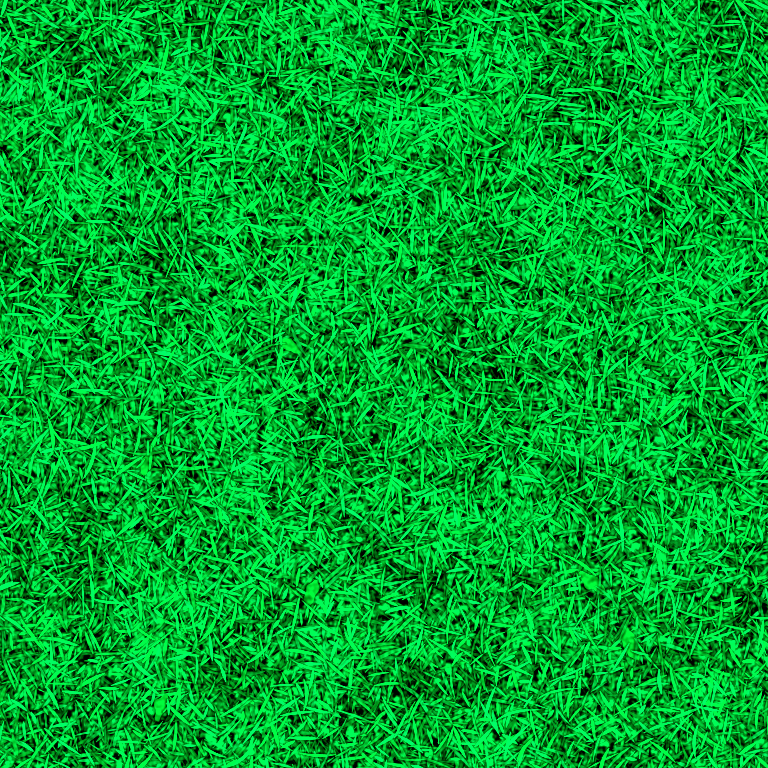
Reproduce this texture procedurally as a Shadertoy shader.

```glsl
// Dense, tangled lawn of thin neon-green blades over dark mottled thatch.

const float BLADE_LAYERS = 12.0;
const float MIN_CELLS = 24.0;         // blade grid density, cells per canvas
const float MAX_CELLS = 42.0;
const float BLADE_HALF_WIDTH = 0.0018;
const float BLADE_BEND = 9.0;
const float SHADOW_REACH = 0.0035;
const float SHADOW_STRENGTH = 0.32;
const float DEEP_TONE = 0.66;         // mean tone of lowest and highest blades
const float TOP_TONE = 1.16;
const float TONE_SPREAD = 0.75;
const float THATCH_TONE = 0.70;
const float THATCH_CONTRAST = 1.35;
const float LEAF_CELLS = 6.0;
const float LEAF_CHANCE = 0.28;
const float BLUE_SHARE = 0.35;        // blue grows with the square of green

vec4 hash4(vec2 p) {
    vec4 q = fract(p.xyxy * vec4(0.1031, 0.1030, 0.0973, 0.1099));
    q += dot(q, q.wzxy + 33.33);
    return fract((q.xxyz + q.yzzw) * q.zywx);
}

vec2 gradient(vec2 cell) {
    float angle = 6.28318 * hash4(cell).x;
    return vec2(cos(angle), sin(angle));
}

float gradientNoise(vec2 p) {
    vec2 i = floor(p), f = fract(p);
    vec2 u = f * f * f * (f * (f * 6.0 - 15.0) + 10.0);
    vec2 e = vec2(1.0, 0.0);
    float low = mix(dot(gradient(i), f), dot(gradient(i + e), f - e), u.x);
    float high = mix(dot(gradient(i + e.yx), f - e.yx),
                     dot(gradient(i + e.xx), f - e.xx), u.x);
    return mix(low, high, u.y);
}

// Approximate signed distance to a bent stroke with tapered ends.
float strokeDistance(vec2 v, float angle, float halfLength, float halfWidth, float bend) {
    vec2 dir = vec2(cos(angle), sin(angle));
    float along = dot(v, dir);
    float across = dot(v, vec2(-dir.y, dir.x)) + bend * along * along;
    float t = along / halfLength;
    return max(abs(across) - halfWidth * (1.0 - 0.75 * t * t), abs(along) - halfLength);
}

// Lays one stroke and its soft shadow over the surface (x: tone, y: blue share).
void layStroke(inout vec2 surface, float d, vec2 ink, float pixel) {
    surface.x *= 1.0 - SHADOW_STRENGTH * (1.0 - smoothstep(0.0, SHADOW_REACH, d));
    surface = mix(surface, ink, 1.0 - smoothstep(-0.6 * pixel, 0.6 * pixel, d));
}

void addBlades(inout vec2 surface, vec2 p, float layer, float lean, float pixel) {
    float cells = mix(MIN_CELLS, MAX_CELLS, fract(layer * 0.618));
    vec2 q = p * cells + layer * vec2(17.3, 9.1);
    float layerTone = mix(DEEP_TONE, TOP_TONE, layer / BLADE_LAYERS);
    for (int j = -1; j <= 1; j++)
    for (int i = -1; i <= 1; i++) {
        vec2 id = floor(q) + vec2(i, j);
        vec4 shape = hash4(id + layer * 31.7);
        vec4 look = hash4(id + layer * 57.1 + 211.0);
        vec2 v = (q - id - shape.xy) / cells;
        float angle = lean + 2.9 * (shape.w - 0.5);
        float halfLength = mix(0.25, 0.85, shape.z) / cells;
        float halfWidth = BLADE_HALF_WIDTH * mix(0.65, 1.4, look.x);
        float d = strokeDistance(v, angle, halfLength, halfWidth, BLADE_BEND * (look.y - 0.5));
        vec2 ink = vec2(layerTone + TONE_SPREAD * (look.z - 0.5),
                        BLUE_SHARE + 0.14 * (look.w - 0.5));
        layStroke(surface, d, ink, pixel);
    }
}

// Rare broad leaves, yellower than the grass.
void addLeaves(inout vec2 surface, vec2 p, float fibre, float pixel) {
    vec2 q = p * LEAF_CELLS;
    for (int j = -1; j <= 1; j++)
    for (int i = -1; i <= 1; i++) {
        vec2 id = floor(q) + vec2(i, j);
        vec4 r = hash4(id + 83.0);
        if (r.w > LEAF_CHANCE) continue;
        vec2 v = (q - id - r.xy) / LEAF_CELLS;
        float angle = 1.57 + 2.0 * (r.z - 0.5);
        float d = strokeDistance(v, angle, mix(0.014, 0.024, r.x), mix(0.006, 0.010, r.y), 4.0);
        layStroke(surface, d + 0.006 * fibre, vec2(0.95 + 0.35 * fibre, 0.24), pixel);
    }
}

void mainImage(out vec4 fragColor, in vec2 fragCoord) {
    float pixel = 1.0 / iResolution.y;
    vec2 p = fragCoord * pixel;

    // Broad patches and the local direction of growth
    float patches = gradientNoise(p * 9.0 + 3.7) + 0.7 * gradientNoise(p * 23.0 + 41.0);
    float lean = 1.65 + 1.3 * gradientNoise(p * 2.6 + 12.0);

    // Mottled thatch
    float clumps = gradientNoise(p * 75.0 + 5.0);
    float grain = gradientNoise(p * 170.0 + 19.0);
    vec2 surface = vec2(THATCH_TONE + THATCH_CONTRAST * (clumps + 0.8 * grain), BLUE_SHARE);

    // Blades, from the ground up
    for (float layer = 0.0; layer < BLADE_LAYERS; layer++) {
        if (layer == BLADE_LAYERS - 2.0) addLeaves(surface, p, clumps, pixel);
        addBlades(surface, p, layer, lean, pixel);
    }

    // Patchy light, then a soft toe and a hard clip at full green
    float tone = surface.x + 0.28 * patches + 0.40 * grain + 0.25 * clumps;
    float green = min(0.5 * (tone + sqrt(tone * tone + 0.01)), 0.99);
    fragColor = vec4(0.0, green, surface.y * green * green, 1.0);
}
```
